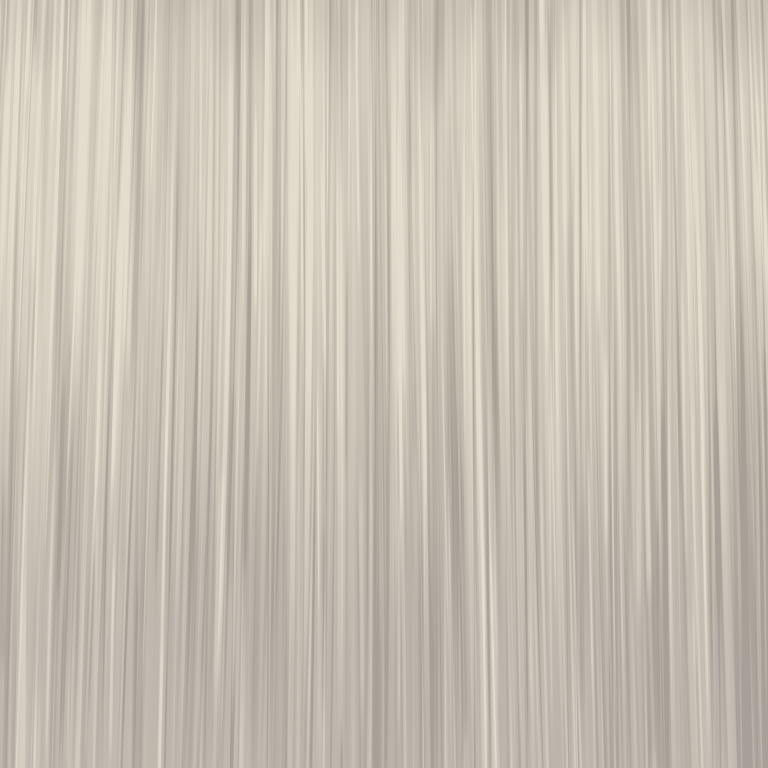
A three.js fragment shader for this texture:

```glsl
// Pale ash-blond hair: fine, nearly vertical strands under a broad soft sheen.
varying vec2 vUv;

float hash(vec2 p) {
  return fract(sin(dot(p, vec2(127.1, 311.7))) * 43758.5453);
}

// One layer of tapered strands, each with its own place, tilt, width and tone.
float strandLayer(vec2 p, float frequency, float seed) {
  float x = p.x * frequency;
  float cell = floor(x);
  float sum = 0.0;
  for (int i = -2; i <= 2; i++) {
    vec2 id = vec2(cell + float(i), seed);
    float middle = hash(id + 3.1) * 1.2 - 0.1;
    float halfLength = mix(0.15, 0.75, hash(id + 7.7));
    float along = p.y - middle;
    float tilt = (hash(id + 11.3) - 0.5) * 0.028 * frequency;
    float center = id.x + mix(0.2, 0.8, hash(id + 17.9)) + tilt * along;
    float width = mix(0.2, 0.44, hash(id + 23.5));
    float cover = 1.0 - smoothstep(max(width - 0.0022 * frequency, 0.0), width, abs(x - center));
    float taper = 1.0 - smoothstep(halfLength * 0.5, halfLength, abs(along));
    sum += (hash(id + 29.2) * 2.0 - 1.0) * cover * taper;
  }
  return sum;
}

// Wide locks of hair that drift slowly down the length.
float locks(vec2 p) {
  float sum = 0.0;
  for (int i = 0; i < 5; i++) {
    float k = float(i);
    float frequency = 9.0 * pow(1.75, k);
    sum += sin(p.x * frequency + sin(p.y * 2.3 + k * 1.9) * 0.8 + k * 2.4) / (1.0 + 0.3 * k);
  }
  return sum;
}

void main() {
  // Strands fan gently outward toward the bottom, with a faint wave.
  vec2 p = vUv;
  p.x += (p.x - 0.5) * 0.06 * (p.y - 0.5);
  p.x += 0.003 * sin(p.y * 3.0 + p.x * 9.0);

  // Sheen: brightest in the upper part, shaded at the crown and the ends.
  float ragged = p.y + 0.035 * sin(p.x * 47.0) + 0.025 * sin(p.x * 113.0 + 1.3);
  float tone = mix(0.33, 0.84, smoothstep(0.15, 0.75, ragged));
  tone -= 0.26 * smoothstep(0.88, 1.03, ragged);
  tone += 0.10 * (0.5 - p.x);
  tone += 0.035 * locks(p);

  // Strands from medium to hair-fine, the finer ones stronger.
  for (int i = 0; i < 9; i++) {
    float k = float(i);
    float frequency = 58.0 * pow(1.125, k);
    float strength = mix(0.26, 0.44, k / 8.0);
    tone += strength * strandLayer(p + vec2(k * 0.137, 0.0), frequency, k * 13.7);
  }

  // Warm cream in the light, cooler taupe toward the ends.
  vec3 color = mix(vec3(0.67, 0.645, 0.60), vec3(0.88, 0.85, 0.79), clamp(tone, -0.08, 1.07));
  color += vec3(0.004, -0.001, 0.010) * (1.0 - smoothstep(0.1, 0.6, p.y));
  gl_FragColor = vec4(color, 1.0);
}
```
